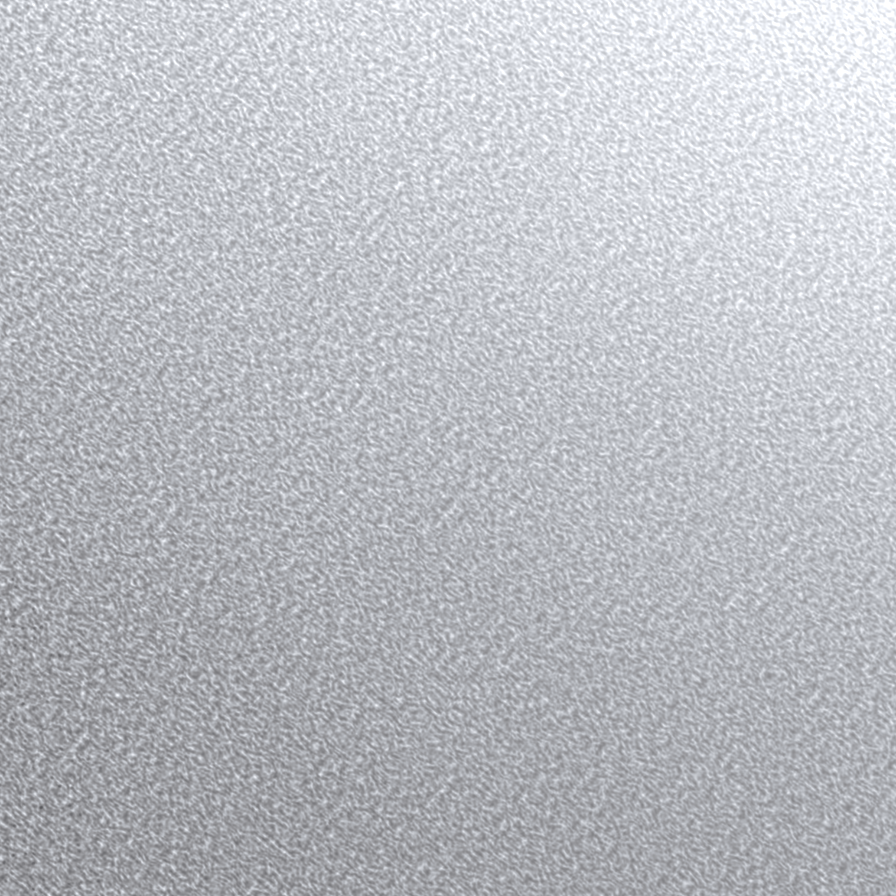
A WebGL 2 fragment shader for this texture:

```glsl
#version 300 es
precision highp float;
// Satin metal sheet: a broad diagonal sheen brightening to the upper right,
// covered by fine slanted grain made of stretched, warped gradient noise,
// with a few dark pits scattered near the lower left edge.

uniform vec2 u_resolution;
out vec4 fragColor;

vec2 hash2(vec2 cell) {
    vec3 h = fract(cell.xyx * vec3(0.1031, 0.1030, 0.0973));
    h += dot(h, h.yzx + 33.33);
    return fract((h.xx + h.yz) * h.zy);
}

float cornerSlope(vec2 cell, vec2 offset) {
    float angle = 6.2832 * hash2(cell).x;
    return dot(vec2(cos(angle), sin(angle)), offset);
}

float gradientNoise(vec2 p) {
    vec2 i = floor(p), f = p - i;
    vec2 w = f * f * f * (f * (f * 6.0 - 15.0) + 10.0);
    vec2 e = vec2(0.0, 1.0);
    float low = mix(cornerSlope(i, f), cornerSlope(i + e.yx, f - e.yx), w.x);
    float high = mix(cornerSlope(i + e, f - e), cornerSlope(i + 1.0, f - 1.0), w.x);
    return mix(low, high, w.y);
}

// Short ridges running down to the right, bent by a slower noise.
float grain(vec2 p) {
    vec2 bend = vec2(gradientNoise(p * 45.0 + 300.0), gradientNoise(p * 45.0 + 500.0));
    vec2 q = p + 0.003 * bend;
    vec2 slanted = vec2(dot(q, vec2(0.77, -0.64)), dot(q, vec2(0.64, 0.77)));
    float ridges = gradientNoise(slanted * vec2(130.0, 255.0) + 700.0);
    float specks = gradientNoise(q * 275.0 + 900.0);
    float mottle = gradientNoise(p * 80.0 + 100.0);
    float n = ridges + 0.5 * specks + 0.22 * mottle;
    return n + 0.3 * (n * n - 0.08);
}

// Soft dark dots, one at most per cell of a jittered grid.
float pits(vec2 p) {
    vec2 g = p * 95.0, cell = floor(g);
    vec2 rnd = hash2(cell + 40.0);
    float d = length(g - cell - 0.3 - 0.4 * rnd);
    float present = step(0.75, hash2(cell + 170.0).y);
    float region = (1.0 - smoothstep(0.0, 0.2, p.x)) * (1.0 - smoothstep(0.2, 0.9, p.y));
    return present * region * (1.0 - smoothstep(0.05, 0.28, d));
}

float sheen(vec2 p) {
    float light = 0.606 + 0.065 * p.x + 0.19 * pow(p.y, 1.4) + 0.09 * p.x * p.y;
    light += 0.04 * exp(-9.0 * dot(p - 1.0, p - 1.0));
    return light + 0.012 * gradientNoise(p * 5.0 + 20.0);
}

void main() {
    float side = min(u_resolution.x, u_resolution.y);
    vec2 p = gl_FragCoord.xy / side;

    // Average four samples per pixel to keep the grain smooth.
    float relief = 0.0, holes = 0.0;
    for (int k = 0; k < 4; k++) {
        vec2 s = p + (vec2(k & 1, k >> 1) - 0.5) * 0.5 / side;
        relief += 0.25 * grain(s);
        holes += 0.25 * pits(s);
    }

    float contrast = mix(0.30, 0.235, smoothstep(0.0, 0.8, p.x));
    float light = sheen(p) + contrast * relief - 0.14 * holes;

    // Neutral grey in the shade, cooler where the sheet catches light.
    float cool = smoothstep(0.55, 0.75, light);
    vec3 tint = mix(vec3(-0.002, -0.001, 0.014), vec3(-0.009, 0.003, 0.027), cool);
    fragColor = vec4(clamp(light + tint, 0.0, 1.0), 1.0);
}
```
